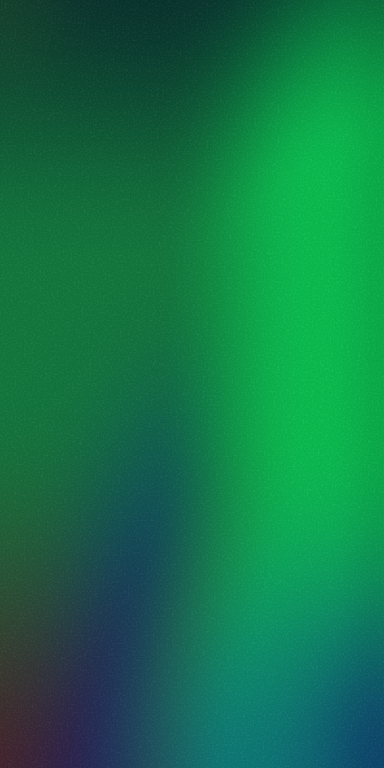
Give the GLSL for this background, as a Shadertoy shader.

```glsl
#define FOREST vec3(0.08, 0.46, 0.24)
#define NIGHT vec3(0.04, 0.19, 0.18)
#define EMBER vec3(0.30, 0.12, 0.15)
#define INDIGO vec3(0.16, 0.14, 0.33)
#define OCEAN vec3(0.06, 0.33, 0.35)
#define EMERALD vec3(0.05, 0.72, 0.31)
#define TEAL vec3(0.06, 0.46, 0.46)
#define DEEP_BLUE vec3(0.06, 0.25, 0.42)
#define BAND_WIDTH 0.20
#define GRAIN_CELLS 400.0
#define GRAIN_AMOUNT 0.05

vec2 hash22(vec2 p) {
    vec3 q = fract(p.xyx * vec3(0.1031, 0.1030, 0.0973));
    q += dot(q, q.yzx + 33.33);
    return fract((q.xx + q.yz) * q.zy);
}

// Distance to the nearest scattered point
float cellular(vec2 p) {
    vec2 cell = floor(p), local = fract(p);
    float nearest = 2.0;
    for (int y = -1; y <= 1; y++)
        for (int x = -1; x <= 1; x++) {
            vec2 offset = vec2(x, y);
            vec2 delta = offset + hash22(cell + offset) - local;
            nearest = min(nearest, dot(delta, delta));
        }
    return sqrt(nearest);
}

float glow(vec2 delta, vec2 radius) {
    vec2 d = delta / radius;
    return exp(-dot(d, d));
}

// 1 below the low edge, 0 above the high edge
float fadeUp(float low, float high, float y) {
    return 1.0 - smoothstep(low, high, y);
}

void mainImage(out vec4 fragColor, in vec2 fragCoord) {
    vec2 uv = fragCoord / iResolution.xy;

    // Forest field warming toward the lower left
    vec3 color = mix(FOREST, EMBER, fadeUp(-0.1, 0.5, uv.y));

    // Slanted blue band
    float bandCenter = 0.27 + 0.36 * uv.y;
    float band = glow(vec2(uv.x - bandCenter, 0.0), vec2(BAND_WIDTH, 1.0));
    vec3 bandColor = mix(INDIGO, OCEAN, smoothstep(0.0, 0.42, uv.y));
    color = mix(color, bandColor, band * fadeUp(0.25, 0.65, uv.y));

    // Bright column on the right, spreading left at its foot
    float foot = fadeUp(0.0, 0.4, uv.y);
    float column = smoothstep(mix(0.40, 0.15, foot), mix(0.80, 0.62, foot), uv.x);
    vec3 columnColor = mix(EMERALD, TEAL, fadeUp(-0.05, 0.45, uv.y));
    columnColor *= 1.0 - 0.08 * smoothstep(0.85, 1.0, uv.x);
    color = mix(color, columnColor, column);

    // Blue lower right corner
    color = mix(color, DEEP_BLUE, 0.85 * glow(uv - vec2(1.0, 0.0), vec2(0.20, 0.17)));

    // Dark top, receding toward the right
    float nightHeight = uv.y - 0.15 * smoothstep(0.4, 1.0, uv.x);
    color = mix(color, NIGHT, smoothstep(0.65, 1.05, nightHeight));
    color += vec3(0.04, 0.05, 0.0) * glow(uv - vec2(0.0, 1.0), vec2(0.18, 0.12));

    // Fine grain
    vec2 grainPos = fragCoord / iResolution.y * GRAIN_CELLS;
    color += GRAIN_AMOUNT * (cellular(grainPos) - 0.45);

    fragColor = vec4(clamp(color, 0.0, 1.0), 1.0);
}
```
